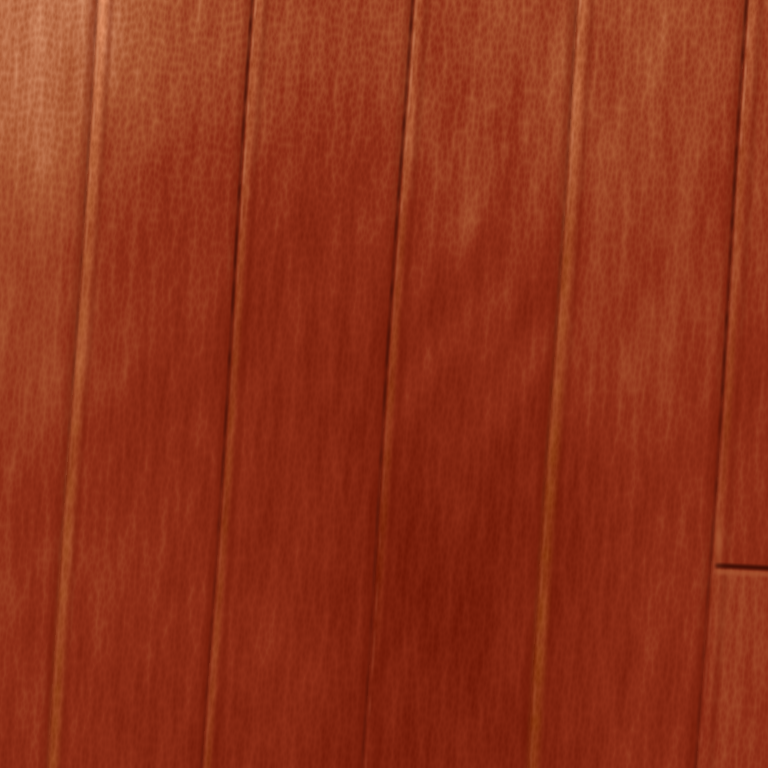
A three.js fragment shader for this texture:

```glsl
// Leaning red-brown varnished wood planks with worn bevelled seams, streaky grain and one butt joint.
varying vec2 vUv;

const float PI = 3.14159;

// Layout, in canvas units
const float PITCH = 0.2115;        // plank width
const float FIRST_SEAM = 0.062;    // first seam at the bottom edge
const float LEAN = 0.066;          // sideways drift from bottom to top
const float SPACING_WARP = 0.066;  // uneven plank widths, in planks
const float GROOVE_WIDTH = 0.0042;
const float BEVEL_WIDTH = 0.0105;
const float JOINT_PLANK = 4.0;
const float JOINT_HEIGHT = 0.262;

// Surface
const vec2 STREAK_SCALE = vec2(48.0, 5.0);
const vec2 GRAIN_SCALE = vec2(125.0, 18.0);
const vec2 FIBRE_SCALE = vec2(200.0, 95.0);
const float STREAK_AMOUNT = 0.16;
const float GRAIN_AMOUNT = 0.15;
const float FIBRE_AMOUNT = 0.17;
const float MOTTLE_AMOUNT = 0.05;
const float FIGURE_AMOUNT = 0.065;

// Colours
const vec3 DEEP_RED = vec3(0.43, 0.09, 0.02);
const vec3 RED_BROWN = vec3(0.56, 0.18, 0.09);
const vec3 COPPER = vec3(0.67, 0.35, 0.20);
const vec3 GLOSS = vec3(0.82, 0.55, 0.40);
const vec3 BEVEL_TAN = vec3(0.65, 0.33, 0.16);
const vec3 GROOVE_DARK = vec3(0.27, 0.06, 0.02);

vec2 hash2(vec2 p) {
  vec3 h = fract(vec3(p.xyx) * vec3(0.1031, 0.1030, 0.0973));
  h += dot(h, h.yzx + 33.33);
  return fract((h.xx + h.yz) * h.zy);
}

// Cellular noise: distance to the nearest scattered point, centred on zero
float cellular(vec2 p) {
  float nearest = 2.0;
  for (int j = -1; j <= 1; j++) {
    for (int i = -1; i <= 1; i++) {
      vec2 c = floor(p) + vec2(float(i), float(j));
      nearest = min(nearest, length(c + hash2(c + 50.0) - p));
    }
  }
  return nearest - 0.45;
}

float band(float d, float width) {
  return 1.0 - smoothstep(0.0, width, abs(d));
}

float glow(vec2 p, vec2 centre, vec2 size) {
  vec2 d = (p - centre) / size;
  return exp(-dot(d, d));
}

vec3 woodColour(float t) {
  vec3 c = mix(DEEP_RED, RED_BROWN, clamp(t / 0.40, 0.0, 1.0));
  c = mix(c, COPPER, clamp((t - 0.40) / 0.36, 0.0, 1.0));
  return mix(c, GLOSS, clamp((t - 0.76) / 0.40, 0.0, 1.0));
}

void main() {
  vec2 uv = vUv;

  // Plank coordinates: whole numbers lie on the seams
  vec2 along = vec2(uv.x - LEAN * uv.y, uv.y);
  float s = (along.x - FIRST_SEAM) / PITCH;
  s += SPACING_WARP * sin(PI * s / 4.0) + 0.006 * sin(uv.y * 7.0 + floor(s + 0.5) * 2.0);
  float plank = floor(s);
  float seam = floor(s + 0.5);
  float d = (s - seam) * PITCH;

  // Broad light: glossy top left, pale left edge, dark lower centre
  float topLight = smoothstep(0.5, 1.0, uv.y);
  float tone = 0.33 + 0.10 * uv.y + 0.14 * topLight;
  tone += 0.32 * glow(uv, vec2(0.08, 1.02), vec2(0.17, 0.18));
  tone += 0.22 * glow(uv, vec2(0.0, 0.68), vec2(0.12, 0.38));
  tone += 0.08 * glow(uv, vec2(0.86, 0.70), vec2(0.14, 0.40));
  tone -= 0.20 * glow(uv, vec2(0.59, 0.20), vec2(0.18, 0.30));
  tone -= 0.06 * glow(uv, vec2(0.42, 0.65), vec2(0.12, 0.25));
  tone += MOTTLE_AMOUNT * sin(uv.x * 17.0 + 2.0 * sin(uv.y * 6.0)) * sin(uv.y * 12.0 + 2.0 * sin(uv.x * 9.0));

  // Grain: long streaks, grain, short fibres and a faint weave under the gloss
  vec2 shift = vec2(plank * 7.3 + 20.0, plank * 3.1 + 20.0);
  tone += STREAK_AMOUNT * cellular(along * STREAK_SCALE + shift);
  tone += GRAIN_AMOUNT * cellular(along * GRAIN_SCALE + shift);
  tone += FIBRE_AMOUNT * (0.75 + 0.5 * topLight) * cellular(along * FIBRE_SCALE + shift);
  tone += 0.03 * topLight * (1.0 - uv.x) * sin(uv.y * 480.0 + 2.0 * sin(uv.x * 90.0));

  // Diagonal figure, strongest on the fourth plank
  float wave = sin(58.0 * uv.x - 26.0 * uv.y + 2.0 * sin(uv.y * 11.0 + uv.x * 5.0));
  wave += 0.5 * sin(95.0 * uv.x - 37.0 * uv.y + 1.5 * sin(uv.y * 19.0));
  tone += FIGURE_AMOUNT * wave * (0.15 + 0.85 * glow(vec2(s, uv.y), vec2(2.5, 0.65), vec2(0.6, 0.40)));

  // Butt joint closing the last plank, with a paler board below it
  float inJoint = smoothstep(0.002, 0.010, (s - JOINT_PLANK) * PITCH);
  float jointD = uv.y - JOINT_HEIGHT + 0.05 * (uv.x - 0.965);
  tone += 0.16 * inJoint * (1.0 - smoothstep(-0.008, 0.0, jointD));
  vec3 colour = woodColour(tone);

  // Seams: broken dark groove, thin glint, lit bevel and its soft far edge
  float cycle = cos(seam * 2.1);
  float wear = 0.5 + 0.5 * sin(uv.y * 31.0 + seam * 4.0 + 2.5 * sin(uv.y * 57.0 + seam));
  float fades = step(1.5, seam) * (1.0 - mod(seam, 2.0));
  float bevel = (0.68 + 0.18 * cycle) * mix(1.0, smoothstep(0.05, 0.5, uv.y), fades) * (0.7 + 0.3 * wear);
  float groove = (0.62 - 0.30 * cycle) * mix(0.4, 1.0, smoothstep(0.15, 0.65, uv.y)) * (0.45 + 0.55 * wear);
  colour = mix(colour, DEEP_RED, 0.4 * band(d + 0.004, 0.012) + 0.3 * band(d - 0.018, 0.008));
  colour = mix(colour, BEVEL_TAN + 0.45 * (tone - 0.43), bevel * band(d - 0.007, BEVEL_WIDTH + 0.003 * cycle));
  colour = mix(colour, GLOSS, 0.4 * (1.0 - wear) * (0.3 + topLight) * band(d - 0.004, 0.003));
  colour = mix(colour, GROOVE_DARK, groove * band(d + 0.001, GROOVE_WIDTH));

  // Joint line and the chipped corner above it
  colour = mix(colour, COPPER, 0.6 * inJoint * band(jointD + 0.008, 0.007));
  colour = mix(colour, GROOVE_DARK, inJoint * band(jointD, 0.006));
  colour = mix(colour, COPPER, 0.8 * glow(uv, vec2(0.936, 0.295), vec2(0.005, 0.025)));
  gl_FragColor = vec4(colour, 1.0);
}
```
